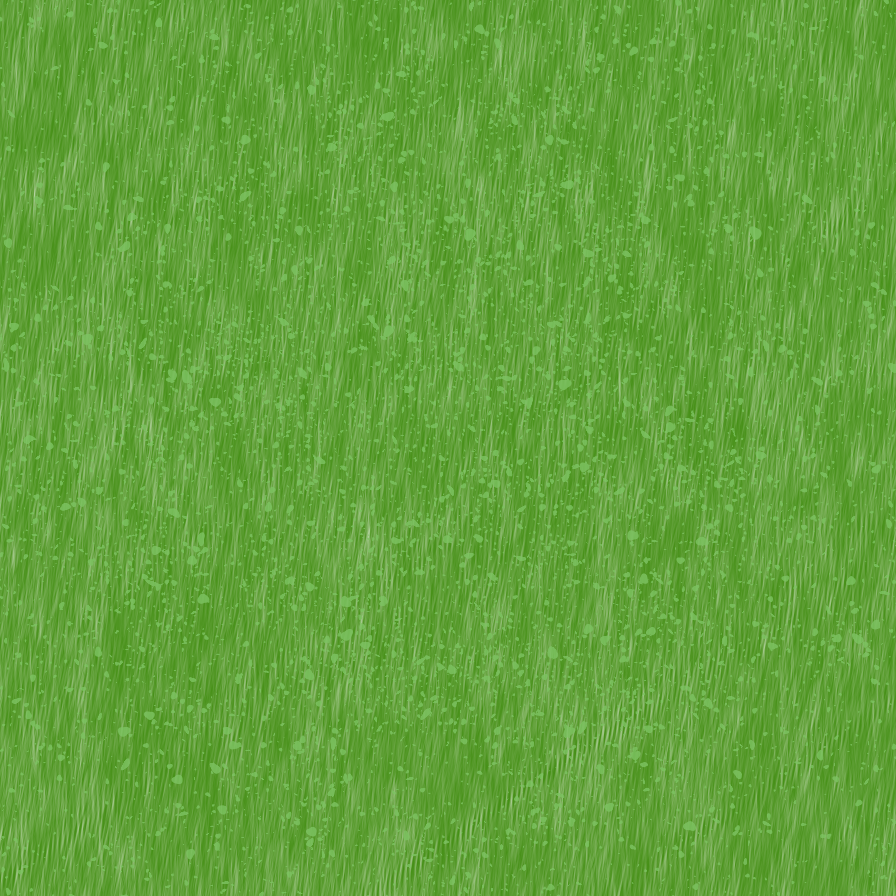
Write a WebGL 2 fragment shader that draws this texture.

```glsl
#version 300 es
precision highp float;
precision highp int;
// A grassy field: many layers of thin, translucent white blades at slightly
// different leans build up over flat green, thickened by stretched noise.
// Irregular light green flecks of three sizes lie on top, denser mid-canvas.

uniform vec2 u_resolution;
out vec4 outColor;

const int BLADE_LAYERS = 18;
const vec3 GROUND = vec3(0.275, 0.565, 0.09);
const vec3 BLADE = vec3(1.0);
const vec3 FLECK = vec3(0.49, 0.765, 0.385);

// Integer hash of whole-number coordinates to three values in 0..1
vec3 hash3(vec3 p) {
    uvec3 v = uvec3(ivec3(p) + 4096) * 1664525u + 1013904223u;
    v.x += v.y * v.z;
    v.y += v.z * v.x;
    v.z += v.x * v.y;
    v ^= v >> 16u;
    v.x += v.y * v.z;
    v.y += v.z * v.x;
    v.z += v.x * v.y;
    return vec3(v >> 8u) / 16777216.0;
}

float valueNoise(vec2 p, float seed) {
    vec2 i = floor(p);
    vec2 f = fract(p);
    f = f * f * (3.0 - 2.0 * f);
    float a = hash3(vec3(i, seed)).x;
    float b = hash3(vec3(i + vec2(1, 0), seed)).x;
    float c = hash3(vec3(i + vec2(0, 1), seed)).x;
    float d = hash3(vec3(i + vec2(1, 1), seed)).x;
    return mix(mix(a, b, f.x), mix(c, d, f.x), f.y);
}

mat2 rotation(float a) {
    return mat2(cos(a), sin(a), -sin(a), cos(a));
}

// Share of a pixel-wide box at offset d covered by a line of given half width
float lineCoverage(float d, float halfWidth, float px) {
    float overlap = min(d + 0.5 * px, halfWidth) - max(d - 0.5 * px, -halfWidth);
    return clamp(overlap / px, 0.0, 1.0);
}

// Opacity of one layer of tapered blades, one per cell of a staggered grid
float bladeLayer(vec2 p, float lean, float seed, float px) {
    float variety = fract(seed * 0.618);
    vec2 cell = vec2(mix(0.0045, 0.006, variety), mix(0.035, 0.065, variety));
    vec2 q = rotation(lean) * p / cell + vec2(seed * 0.37, 0.0);
    float column = floor(q.x);
    q.y += 20.0 * hash3(vec3(column, seed, 7.0)).x;
    vec3 rnd = hash3(vec3(column, floor(q.y), seed + 40.0));
    vec2 local = (fract(q) - 0.5) * cell;

    float along = abs(local.y) / (0.5 * cell.y);
    float taper = 1.0 - along * along;
    float halfWidth = mix(0.0005, 0.0013, rnd.x) * taper;
    float centre = (rnd.y - 0.5) * 0.0018 + (rnd.x - 0.5) * 0.03 * local.y;
    float opacity = 0.004 + 0.105 * rnd.z * rnd.z;
    return opacity * lineCoverage(local.x - centre, halfWidth, px);
}

// Signed distance to a wobbly, stretched fleck
float fleckDistance(vec2 p, float radius, vec3 rnd) {
    p = rotation(6.283 * rnd.x) * p;
    p.y /= mix(0.35, 0.95, rnd.y);
    float angle = atan(p.y, p.x + 1e-7);
    float wobble = 0.13 * sin(2.0 * angle + 20.0 * rnd.z)
                 + 0.11 * sin(3.0 * angle + 30.0 * rnd.y);
    return length(p) - radius * (1.0 + wobble);
}

// Coverage of flecks scattered freely around a grid of the given cell size
float fleckLayer(vec2 p, float cell, vec2 radii, float density, float seed, float px) {
    vec2 home = floor(p / cell);
    float cover = 0.0;
    for (int y = -1; y <= 1; y++) {
        for (int x = -1; x <= 1; x++) {
            vec2 id = home + vec2(x, y);
            vec3 place = hash3(vec3(id, seed));
            vec3 shape = hash3(vec3(id, seed + 5.0));
            float radius = mix(radii.x, radii.y, shape.z * shape.z);
            float d = fleckDistance(p - (id + place.xy) * cell, radius, shape);
            float present = step(place.z, density);
            cover = max(cover, present * clamp(0.5 - d / px, 0.0, 1.0));
        }
    }
    return cover;
}

void main() {
    vec2 p = gl_FragCoord.xy / u_resolution.y;
    float px = 1.0 / u_resolution.y;

    // Tufts: stretched noise that thickens or thins the blades
    vec2 tilted = rotation(0.1) * p;
    float tufts = 0.7 * valueNoise(tilted * vec2(85.0, 19.0), 1.0)
                + 0.3 * valueNoise(tilted * vec2(30.0, 10.0), 2.0);
    float thickness = mix(0.6, 1.4, smoothstep(0.1, 0.9, tufts));

    // Blades, leaning mostly to the right
    float clear = 1.0;
    for (int i = 0; i < BLADE_LAYERS; i++) {
        float seed = float(i) + 1.0;
        float lean = mix(-0.08, 0.26, fract(seed * 0.382));
        clear *= 1.0 - thickness * bladeLayer(p, lean, seed, px);
    }
    vec3 color = mix(BLADE, GROUND, clear);

    // Flecks, clumped and thinning towards the borders
    vec2 middle = 0.5 * u_resolution / u_resolution.y;
    float clumps = valueNoise(p * 24.0, 3.0);
    float density = mix(0.2, 1.0, clumps)
                  * (1.0 - 0.65 * smoothstep(0.2, 0.62, distance(p, middle)));
    float flecks = fleckLayer(p, 0.022, vec2(0.003, 0.007), 0.65 * density, 11.0, px);
    flecks = max(flecks, fleckLayer(p, 0.012, vec2(0.0016, 0.004), density, 23.0, px));
    flecks = max(flecks, fleckLayer(p, 0.008, vec2(0.0009, 0.002), density, 37.0, px));
    color = mix(color, FLECK, 0.8 * flecks);

    outColor = vec4(color, 1.0);
}
```
